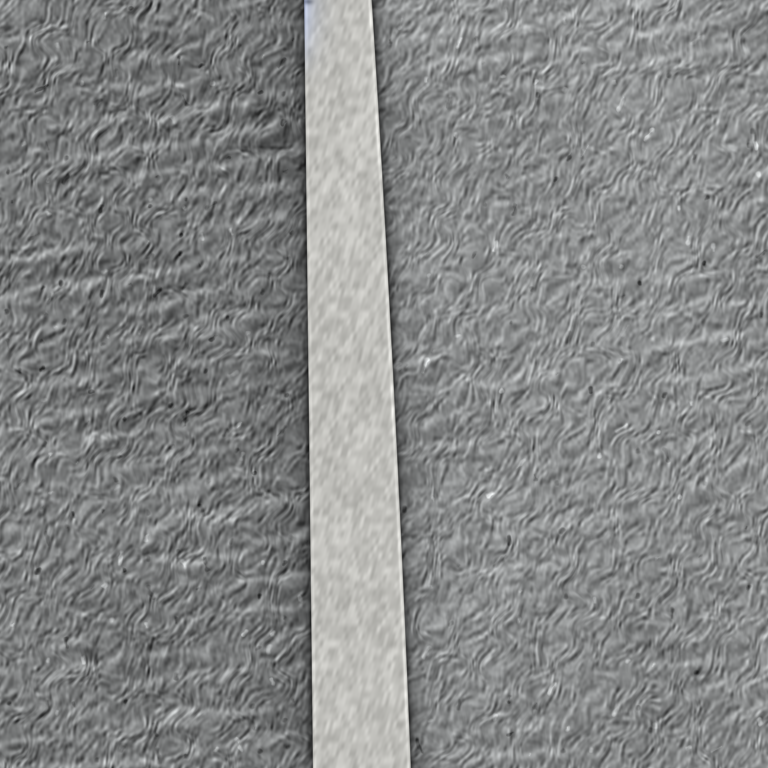
Give the GLSL for this texture, as a Shadertoy shader.

```glsl
float hash(vec2 p) {
    vec3 q = fract(vec3(p.xyx) * 0.1031);
    q += dot(q, q.yzx + 33.33);
    return fract((q.x + q.y) * q.z);
}

float noise(vec2 p) {
    vec2 cell = floor(p), f = fract(p);
    f = f * f * (3.0 - 2.0 * f);
    float low = mix(hash(cell), hash(cell + vec2(1, 0)), f.x);
    float high = mix(hash(cell + vec2(0, 1)), hash(cell + vec2(1, 1)), f.x);
    return mix(low, high, f.y);
}

float fbm(vec2 p) {
    float sum = 0.0, weight = 0.5;
    for (int i = 0; i < 4; i++) {
        sum += weight * noise(p);
        p = mat2(0.8, 0.6, -0.6, 0.8) * p * 2.03 + 17.3;
        weight *= 0.5;
    }
    return sum / 0.9375;
}

// Height of the matted fibres, leaning right with locally varied tilt
float fibreHeight(vec2 p) {
    vec2 warp = vec2(noise(p * 38.0), noise(p * 38.0 + 51.0)) - 0.5;
    vec2 q = vec2(p.x - 0.3 * p.y, p.y + 0.12 * p.x) + 0.02 * warp;
    return 0.45 * noise(q * vec2(115.0, 68.0))
         + 0.55 * noise(q * vec2(210.0, 115.0) + 31.0);
}

// Small tilted flakes with ragged outlines, one candidate per cell
float flecks(vec2 p, float cells, float density, float seed) {
    vec2 grid = p * cells, home = floor(grid);
    float ragged = 0.004 * (noise(p * 190.0 + seed) - 0.4);
    float cover = 0.0;
    for (int j = -1; j <= 1; j++)
    for (int i = -1; i <= 1; i++) {
        vec2 cell = home + vec2(i, j);
        vec2 key = cell + seed;
        vec2 centre = cell + 0.2 + 0.6 * vec2(hash(key + 7.1), hash(key + 19.7));
        float angle = 0.4 + 1.6 * hash(key + 3.3);
        vec2 axis = vec2(cos(angle), sin(angle));
        vec2 d = (grid - centre) / cells;
        float reach = mix(0.001, 0.009, pow(hash(key + 41.0), 4.0));
        float along = clamp(dot(d, axis), -reach, reach);
        float dist = length(d - axis * along) + ragged;
        float strength = step(hash(key), density) * mix(0.4, 1.0, hash(key + 63.0));
        cover = max(cover, strength * (1.0 - smoothstep(0.0, 0.0042, dist)));
    }
    return cover;
}

// Broken weave rows climbing gently to the right
float weaveRows(vec2 p) {
    float bend = 0.035 * fbm(p * vec2(5.0, 8.0)) + 0.013 * noise(p * 38.0);
    float phase = (p.y - 0.17 * p.x + bend) * 24.0;
    float crest = pow(0.5 + 0.5 * sin(6.2832 * phase), 3.0);
    float patches = smoothstep(0.25, 0.75, noise(p * vec2(9.0, 14.0) + 8.0));
    return (crest - 0.31) * patches * (0.55 + 0.9 * noise(p * vec2(70.0, 55.0)));
}

vec3 clothColour(vec2 p, float side) {
    vec2 lightStep = vec2(0.0022, -0.0036);
    float height = fibreHeight(p);
    float relief = height - fibreHeight(p + lightStep);
    float tone = mix(0.47, 0.522, side);
    tone += 0.035 * side * p.y + 0.09 * (fbm(p * 6.0) - 0.5);
    tone += mix(0.35, 0.31, side) * relief + 0.17 * (height - 0.5);
    tone += 0.11 * (noise(p * vec2(240.0, 170.0) + 9.0) - 0.5);
    tone += 0.12 * weaveRows(p) * mix(1.15, 0.85, side);
    tone += 0.25 * flecks(p, 24.0, 0.22, 5.0);
    tone -= 0.23 * flecks(p, 28.0, mix(0.38, 0.18, side), 83.0);
    return tone * vec3(0.99, 1.003, 1.005);
}

vec3 stripColour(vec2 p, float fromLeft, float fromRight) {
    vec2 q = vec2(p.x - 0.25 * p.y, p.y);
    float grain = noise(q * vec2(230.0, 105.0)) - 0.5;
    float pores = noise(q * vec2(130.0, 75.0) + 24.0) - 0.5;
    float mottle = fbm(p * vec2(30.0, 20.0)) - 0.5;
    vec3 colour = vec3(0.748, 0.746, 0.728) + 0.13 * grain + 0.07 * pores + 0.04 * mottle;

    // Cool reflection and dark nick at the upper left corner
    float cool = smoothstep(0.88, 1.0, p.y) * exp(-max(fromLeft, 0.0) / 0.012);
    colour = mix(colour, vec3(0.66, 0.72, 0.88), 0.75 * cool);
    vec2 nick = (p - vec2(0.401, 0.998)) / vec2(0.006, 0.004);
    colour -= 0.3 * exp(-dot(nick, nick));

    // Bright cut edges, worn unevenly along their length
    float wear = 0.4 + 0.8 * noise(vec2(p.y * 35.0, 4.0));
    colour += 0.14 * wear * exp(-pow((fromRight - 0.003) / 0.002, 2.0));
    colour += 0.07 * wear * exp(-pow((fromLeft - 0.003) / 0.0018, 2.0));
    return colour;
}

void mainImage(out vec4 fragColor, in vec2 fragCoord) {
    vec2 p = fragCoord / iResolution.xy;

    // Tapered strip edges
    float leftEdge = mix(0.4075, 0.396, p.y);
    float rightEdge = mix(0.535, 0.484, p.y) + 0.012 * p.y * (1.0 - p.y);
    float fromLeft = p.x - leftEdge;
    float fromRight = rightEdge - p.x;
    float inside = min(fromLeft, fromRight);
    float side = smoothstep(0.40, 0.52, p.x);

    // Cloth with broad and contact shadows beside the strip
    float outside = max(-inside, 0.0);
    vec3 cloth = clothColour(p, side);
    cloth *= 1.0 - 0.22 * exp(-outside / mix(0.04, 0.022, side));
    float contact = 0.4 + 0.35 * noise(vec2(p.y * 45.0, side * 9.0));
    cloth *= 1.0 - contact * exp(-outside / 0.0045);

    float blur = max(0.0012, 0.75 / iResolution.x);
    float mask = smoothstep(-blur, blur, inside);
    vec3 colour = mix(cloth, stripColour(p, fromLeft, fromRight), mask);
    fragColor = vec4(clamp(colour, 0.0, 1.0), 1.0);
}
```
